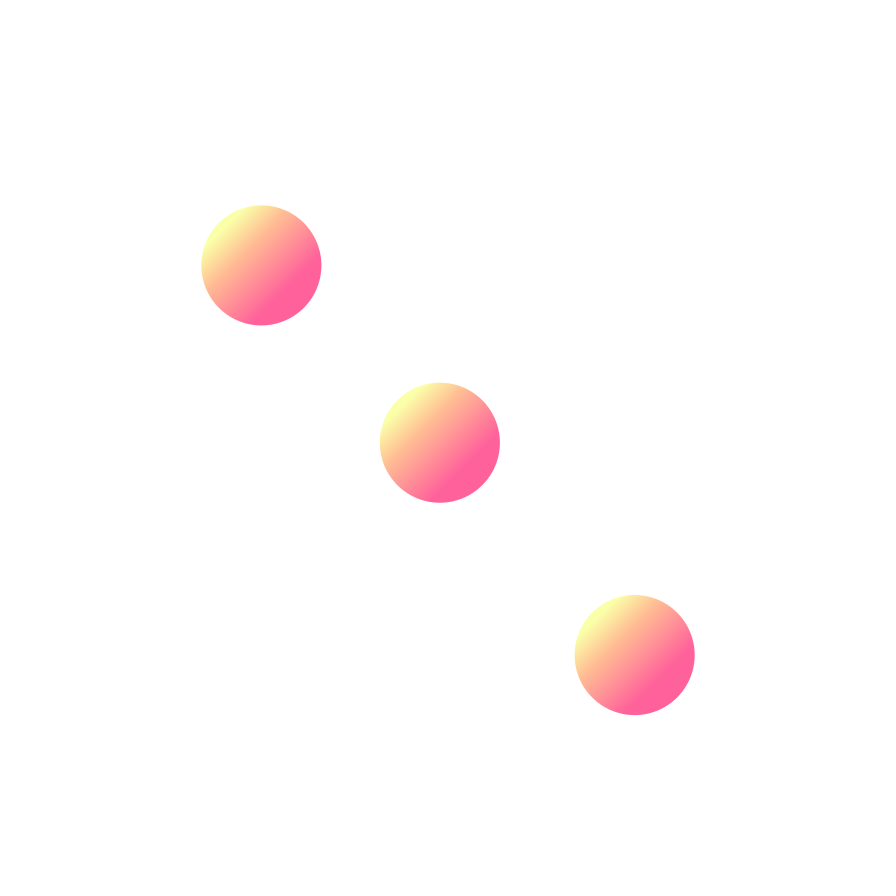
Give the GLSL for this background, as a WebGL 2 fragment shader.

```glsl
#version 300 es
precision highp float;

// Three equal discs descend from upper left to lower right on white.
// Each is a circle distance function, filled with a diagonal gradient
// that runs from yellow through peach to a flat pink.

uniform vec2 u_resolution;
out vec4 fragColor;

// Layout, in units of the canvas
const int DISC_COUNT = 3;
const vec2 DISC_CENTERS[DISC_COUNT] = vec2[](
    vec2(0.2917, 0.7038),
    vec2(0.4909, 0.5059),
    vec2(0.7083, 0.2689)
);
const float DISC_RADIUS = 0.067;

// Gradient: axis, and stops measured in radii from the disc center
const vec2 GRADIENT_AXIS = vec2(0.7071, -0.7071);
const float YELLOW_STOP = -0.88;
const float PEACH_STOP = -0.38;
const float PINK_STOP = 0.58;

const vec3 WHITE = vec3(1.0);
const vec3 YELLOW = vec3(0.98, 1.0, 0.66);
const vec3 PEACH = vec3(1.0, 0.75, 0.58);
const vec3 PINK = vec3(1.0, 0.38, 0.605);

float circleDistance(vec2 p, float radius) {
    return length(p) - radius;
}

// Linear blend between two stops, flat outside them
float ramp(float start, float end, float t) {
    return clamp((t - start) / (end - start), 0.0, 1.0);
}

vec3 discGradient(vec2 p) {
    float t = dot(p, GRADIENT_AXIS) / DISC_RADIUS;
    vec3 color = mix(YELLOW, PEACH, ramp(YELLOW_STOP, PEACH_STOP, t));
    return mix(color, PINK, ramp(PEACH_STOP, PINK_STOP, t));
}

void main() {
    float canvasSize = min(u_resolution.x, u_resolution.y);
    vec2 uv = (gl_FragCoord.xy - 0.5 * u_resolution) / canvasSize + 0.5;
    float pixel = 1.0 / canvasSize;

    vec3 color = WHITE;
    for (int i = 0; i < DISC_COUNT; i++) {
        vec2 p = uv - DISC_CENTERS[i];
        // Edge softened over one pixel
        float coverage = clamp(0.5 - circleDistance(p, DISC_RADIUS) / pixel, 0.0, 1.0);
        color = mix(color, discGradient(p), coverage);
    }
    fragColor = vec4(color, 1.0);
}
```
